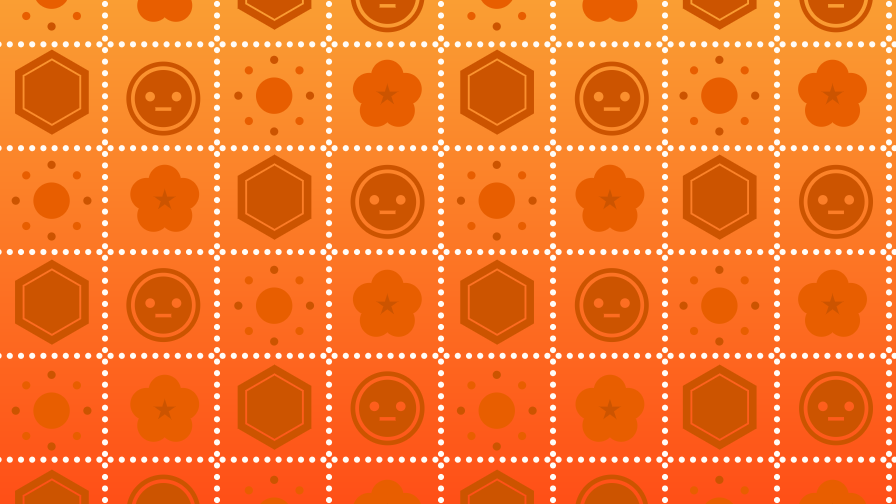
This pattern is drawn by a Shadertoy shader. Its source:

```glsl
// Orange grid of dotted white lines over a vertical gradient, with four flat emblems.
// Each emblem sits on its own staggered lattice and is cut from distance functions;
// lengths are in units of 1/432 of the canvas height.
const float UNITS = 432.0;
const float PI = 3.14159265;

const vec3 SKY_TOP    = vec3(0.98, 0.62, 0.20);
const vec3 SKY_BOTTOM = vec3(1.00, 0.31, 0.09);
const vec3 DARK  = vec3(0.80, 0.33, 0.00);
const vec3 MID   = vec3(0.91, 0.37, 0.00);
const vec3 WHITE = vec3(1.00, 0.99, 0.97);

const vec2 GRID_ORIGIN = vec2(90.0, 38.0);
const vec2 GRID_PITCH  = vec2(96.0, 89.0);
const vec2 DOTS_PER_CELL = vec2(10.0, 9.0);
const float DOT_RADIUS = 2.6;

const vec2 EMBLEM_PITCH = vec2(95.4, 90.0);
const vec2 DISC_PITCH   = vec2(96.1, 88.5);
const vec2 HEXAGON_AT = vec2(44.5, 353.0);
const vec2 DISC_AT    = vec2(140.0, 347.5);
const vec2 SUN_AT     = vec2(235.0, 350.0);
const vec2 FLOWER_AT  = vec2(332.0, 350.5);

// Coverage of a shape from its signed distance
float fill(float d, float pixel) {
    return clamp(0.5 - d / pixel, 0.0, 1.0);
}

// Position relative to the nearest emblem: every fourth column, odd rows shifted by two
vec2 staggered(vec2 p, vec2 origin, vec2 pitch) {
    vec2 q = p - origin;
    float row = round(q.y / pitch.y);
    q.y -= row * pitch.y;
    q.x += 2.0 * pitch.x * mod(row, 2.0);
    float span = 4.0 * pitch.x;
    q.x -= span * round(q.x / span);
    return q;
}

// Fold the plane into one mirrored sector of n, centred on +y
vec2 foldSectors(vec2 p, float n) {
    float sector = 2.0 * PI / n;
    float a = mod(atan(p.x, p.y) + 0.5 * sector, sector) - 0.5 * sector;
    return length(p) * vec2(sin(abs(a)), cos(a));
}

float hexagon(vec2 p, float apothem) {
    p = abs(p);
    return max(p.x, 0.5 * p.x + 0.866 * p.y) - apothem;
}

float circle(vec2 p, float radius) {
    return length(p) - radius;
}

float bar(vec2 p, vec2 halfSize) {
    vec2 d = abs(p) - halfSize;
    return max(d.x, d.y);
}

// Solid hexagon with a thin outline cut into it
float hexagonEmblem(vec2 p) {
    float groove = abs(hexagon(p, 24.3)) - 0.8;
    return max(hexagon(p, 31.6), -groove);
}

// Ringed disc with two round holes and a slot
float discEmblem(vec2 p) {
    float ring = abs(circle(p, 29.7)) - 2.0;
    float holes = circle(vec2(abs(p.x) - 11.3, p.y - 1.7), 4.1);
    float slot = bar(p + vec2(0.0, 9.0), vec2(6.8, 1.5));
    return min(ring, max(circle(p, 24.5), -min(holes, slot)));
}

// Four satellite dots on a circle around the centre
float satellites(vec2 p) {
    return circle(foldSectors(p, 4.0) - vec2(0.0, 30.7), 3.5);
}

float dottedGrid(vec2 p) {
    vec2 q = p - GRID_ORIGIN;
    vec2 toLine = q - GRID_PITCH * round(q / GRID_PITCH);
    vec2 spacing = GRID_PITCH / DOTS_PER_CELL;
    vec2 toDot = spacing * (fract(q / spacing) - 0.5);
    return min(circle(vec2(toDot.x, toLine.y), DOT_RADIUS),
               circle(vec2(toLine.x, toDot.y), DOT_RADIUS));
}

void mainImage(out vec4 fragColor, in vec2 fragCoord) {
    float pixel = UNITS / iResolution.y;
    vec2 p = fragCoord * pixel;
    vec3 color = mix(SKY_BOTTOM, SKY_TOP, p.y / UNITS);

    // Hexagon and disc
    vec2 hexPos = staggered(p, HEXAGON_AT, EMBLEM_PITCH);
    vec2 discPos = staggered(p, DISC_AT, DISC_PITCH);
    color = mix(color, DARK, fill(hexagonEmblem(hexPos), pixel));
    color = mix(color, DARK, fill(discEmblem(discPos), pixel));

    // Sun: dark dots on the axes, lighter ones on the diagonals
    vec2 sunPos = staggered(p, SUN_AT, EMBLEM_PITCH);
    vec2 turned = vec2(sunPos.x - sunPos.y, sunPos.x + sunPos.y) * sqrt(0.5);
    color = mix(color, MID, fill(min(circle(sunPos, 15.6), satellites(turned)), pixel));
    color = mix(color, DARK, fill(satellites(sunPos), pixel));

    // Flower: five round petals with a star in the middle
    vec2 petal = foldSectors(staggered(p, FLOWER_AT, EMBLEM_PITCH), 5.0);
    vec2 starEdge = vec2(sin(0.4 * PI), cos(0.4 * PI));
    float star = dot(petal, starEdge) - 9.6 * starEdge.y;
    color = mix(color, MID, fill(circle(petal - vec2(0.0, 16.3), 14.0), pixel));
    color = mix(color, DARK, fill(star, pixel));

    color = mix(color, WHITE, fill(dottedGrid(p), pixel));
    fragColor = vec4(color, 1.0);
}
```
